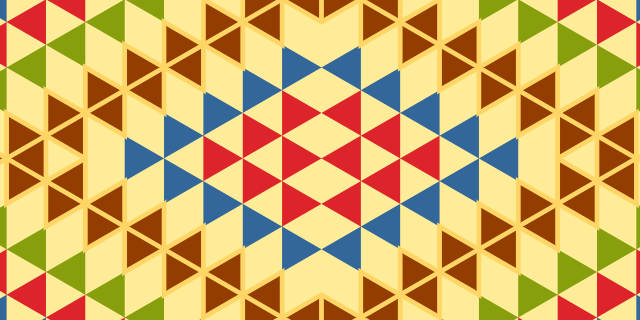
A Shadertoy shader for this pattern:

```glsl
// Triangle mosaic: equilateral triangles in diamond rings around a centre.
// One quadrant is folded over both axes; each ring number picks a colour,
// and the tiles of the brown band are framed by golden lines.

const float ROW = 0.57735; // half a triangle side, in column widths

// Signed distance to the triangle of a grid cell; even cells point inward.
float triangleTile(vec2 q, vec2 cell, bool inward) {
    vec2 t = q - vec2(cell.x + (inward ? 2.0 : 1.0) / 3.0, cell.y * ROW);
    if (!inward) t.x = -t.x;
    return max(t.x, 0.866025 * abs(t.y) - 0.5 * t.x) - 1.0 / 3.0;
}

// Colour of a ring; alpha is zero where the ring stays empty.
vec4 ringColor(int ring) {
    if (ring == 0 || ring == 2 || ring == 13) return vec4(0.87, 0.14, 0.17, 1.0);
    if (ring == 4 || ring == 15) return vec4(0.20, 0.40, 0.60, 1.0);
    if (ring == 11) return vec4(0.53, 0.62, 0.05, 1.0);
    return vec4(0.0);
}

void mainImage(out vec4 fragColor, in vec2 fragCoord) {
    // Fold around the centre, with one triangle column as the unit
    float column = 0.123 * iResolution.y;
    vec2 q = abs(fragCoord - vec2(0.5023, 0.505) * iResolution.xy) / column;
    float aa = 0.6 / column;
    vec2 base = vec2(floor(q.x), floor(q.y / ROW + 0.5));

    vec3 color = vec3(1.0, 0.925, 0.595);
    float band = 1e3;

    // Paint the plain tiles and gather the distance to the framed band
    for (int i = -1; i <= 1; i++) {
        for (int k = -2; k <= 2; k++) {
            vec2 cell = base + vec2(i, k);
            if (cell.x < 0.0) continue;
            int ring = int(cell.x + abs(cell.y));
            float d = triangleTile(q, cell, ring % 2 == 0);
            if (ring == 7 || ring == 8) band = min(band, d);
            vec4 tile = ringColor(ring);
            color = mix(color, tile.rgb, tile.a * smoothstep(aa, -aa, d));
        }
    }

    // Golden frames straddle the tile edges, brown fills the inside
    float frame = 0.06;
    color = mix(color, vec3(1.0, 0.84, 0.40), smoothstep(aa, -aa, band - frame));
    color = mix(color, vec3(0.58, 0.24, 0.0), smoothstep(aa, -aa, band + frame));
    fragColor = vec4(color, 1.0);
}
```
